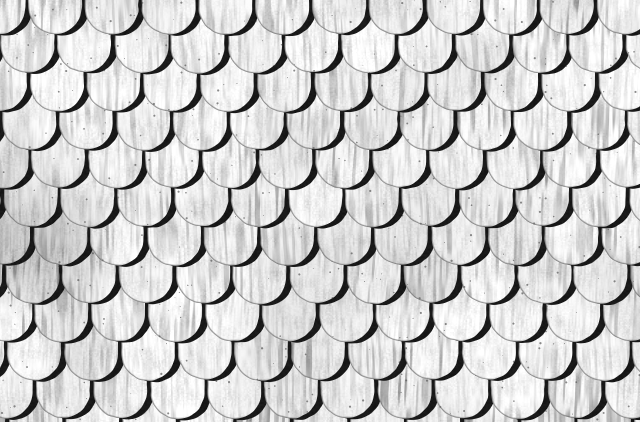
Give the GLSL for this texture, as a Shadertoy shader.

```glsl
// Staggered rows of round-ended, white painted wooden shingles in hard side light.
// Rows are layered from low to high; each row lays down a shifted dark shadow
// and then its shingles, which carry vertical grain, specks and stains.

const float COLUMNS = 11.26;                   // shingles across the canvas
const float ROW_STEP = 0.676;                  // row spacing, in shingle pitches
const float RADIUS = 0.472;                    // half width of a shingle
const vec2 ROW_START = vec2(0.115, 0.06);      // lowest row: centre x, tip y
const float ROW_DRIFT = -0.0147;               // sideways creep per row
const vec2 SHADOW_SHIFT = vec2(0.125, -0.024);
const vec3 SHADOW_COLOR = vec3(0.075);
const vec3 RIM_COLOR = vec3(0.42);
const vec3 SPECK_COLOR = vec3(0.35);

float hash(vec2 p) {
    vec3 q = fract(vec3(p.xyx) * 0.1031);
    q += dot(q, q.yzx + 33.33);
    return fract((q.x + q.y) * q.z);
}

float noise(vec2 p) {
    vec2 i = floor(p), f = fract(p);
    f = f * f * (3.0 - 2.0 * f);
    return mix(mix(hash(i), hash(i + vec2(1, 0)), f.x),
               mix(hash(i + vec2(0, 1)), hash(i + vec2(1, 1)), f.x), f.y);
}

// Signed distance to the nearest shingle of a row, with its local frame and id
float shingleDistance(vec2 p, float row, out vec2 local, out vec2 id) {
    float x = p.x - ROW_START.x - row * (0.5 + ROW_DRIFT);
    id = vec2(floor(x + 0.5), row) + 40.0;
    local = vec2(x + 40.0 - id.x, p.y - ROW_START.y - row * ROW_STEP - RADIUS);
    local += (vec2(hash(id), hash(id + 7.3)) - 0.5) * vec2(0.02, 0.03);
    float wobble = (noise(p * 9.0) - 0.5) * 0.014;
    return length(vec2(local.x, min(local.y, 0.0))) - RADIUS + wobble;
}

float coverage(float dist, float pixel) {
    return clamp(0.5 - dist / pixel, 0.0, 1.0);
}

// Sparse dark dots, one candidate per grid cell
float specks(vec2 p, float density, float pixel) {
    vec2 cell = floor(p * density);
    vec2 center = 0.25 + 0.5 * vec2(hash(cell + 3.1), hash(cell + 8.7));
    float size = 0.015 * hash(cell + 5.5) + 0.004;
    float dist = length(fract(p * density) - center) / density - size;
    return step(0.93, hash(cell)) * coverage(dist, pixel);
}

// Painted wood: grain strength, lean and tone differ for each shingle
vec3 paintedWood(vec2 p, vec2 local, vec2 id, float pixel) {
    float lean = (hash(id + 2.7) - 0.5) * 0.12;
    vec2 grainPos = vec2(local.x + lean * local.y, local.y) + id * 5.17;
    float ridges = noise(grainPos * vec2(19.0, 1.6));
    float fibres = noise(grainPos * vec2(34.0, 5.0));
    float patchy = smoothstep(0.2, 0.8, noise(p * 1.7 + 20.0));
    float strength = mix(0.06, 0.27, hash(id + 11.9)) * mix(0.5, 1.1, patchy);

    float tone = 1.035 - 0.05 * hash(id + 4.4);
    tone -= strength * smoothstep(0.45, 0.85, ridges);
    tone -= 0.09 * fibres * fibres;
    tone -= 0.10 * noise(p * 40.0) * noise(p * 5.0);
    tone -= 0.07 * smoothstep(0.4, 0.9, noise(p * 0.8 + 4.0));
    vec2 stain = (p - vec2(0.2, 3.2)) / vec2(1.5, 1.0);
    tone -= 0.15 * exp(-dot(stain, stain));
    return mix(vec3(min(tone, 1.0)), SPECK_COLOR, 0.7 * specks(p, 9.0, pixel));
}

void mainImage(out vec4 fragColor, in vec2 fragCoord) {
    float pixel = COLUMNS / iResolution.x;
    vec2 p = fragCoord * pixel;
    float band = floor((p.y - ROW_START.y) / ROW_STEP);
    vec3 color = SHADOW_COLOR;
    vec2 local, id;

    for (float i = -1.0; i <= 1.0; i++) {
        float row = band + i;

        // Shadow cast on the rows below
        float shade = shingleDistance(p - SHADOW_SHIFT, row, local, id);
        vec3 dark = SHADOW_COLOR + 0.04 * noise(p * 30.0);
        color = mix(color, dark, coverage(shade, pixel));

        // Shingle face with a thin grey rim along its lower left edge
        float dist = shingleDistance(p, row, local, id);
        vec3 wood = paintedWood(p, local, id, pixel);
        float rim = smoothstep(-0.035, 0.0, dist) * smoothstep(0.25, -0.1, local.x);
        wood = mix(wood, RIM_COLOR, 0.8 * rim);
        color = mix(color, wood, coverage(dist, pixel));
    }
    fragColor = vec4(color, 1.0);
}
```
